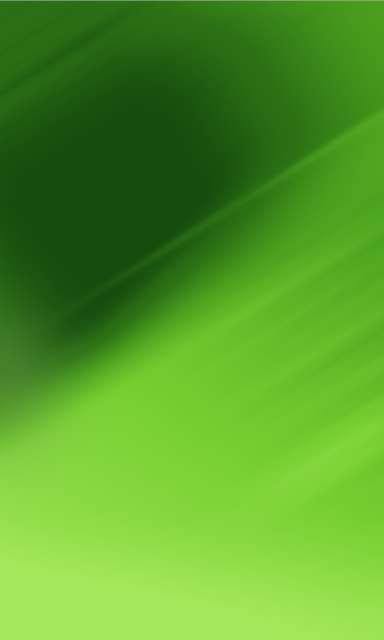
Write a Shadertoy shader that draws this background.

```glsl
// Soft green backdrop of slanted light: a bright lower field fades into a dark
// upper pool. Tone is built in a rotated frame (along, across the slant), with
// ridges and stretched gradient noise as streaks, then mapped to a green ramp.

vec2 hashGradient(vec2 cell) {
    vec2 h = vec2(dot(cell, vec2(127.1, 311.7)), dot(cell, vec2(269.5, 183.3)));
    return 2.0 * fract(sin(h) * 43758.5) - 1.0;
}

float gradientNoise(vec2 p) {
    vec2 i = floor(p), f = fract(p);
    vec2 w = f * f * f * (f * (f * 6.0 - 15.0) + 10.0);
    vec2 e = vec2(0.0, 1.0);
    float low = mix(dot(hashGradient(i), f),
                    dot(hashGradient(i + e.yx), f - e.yx), w.x);
    float high = mix(dot(hashGradient(i + e.xy), f - e.xy),
                     dot(hashGradient(i + e.yy), f - e.yy), w.x);
    return mix(low, high, w.y);
}

// Fine lines, long along the slant and thin across it
float streaks(float along, float across) {
    float sum = 0.0, gain = 0.6, frequency = 28.0;
    for (int k = 0; k < 3; k++) {
        sum += gain * gradientNoise(vec2(along * 1.6 + float(k) * 7.3, across * frequency));
        frequency *= 2.1;
        gain *= 0.6;
    }
    return sum;
}

vec3 greenRamp(float t) {
    vec3 c = mix(vec3(0.08, 0.29, 0.05), vec3(0.17, 0.44, 0.08), smoothstep(0.0, 0.25, t));
    c = mix(c, vec3(0.30, 0.64, 0.12), clamp((t - 0.25) * 4.0, 0.0, 1.0));
    c = mix(c, vec3(0.46, 0.81, 0.19), clamp((t - 0.50) * 4.0, 0.0, 1.0));
    return mix(c, vec3(0.65, 0.91, 0.36), clamp((t - 0.75) * 4.0, 0.0, 1.0));
}

void mainImage(out vec4 fragColor, in vec2 fragCoord) {
    vec2 p = fragCoord / iResolution.y;
    float along = dot(p, vec2(0.848, 0.530));
    float across = dot(p, vec2(-0.530, 0.848));

    // Bright field, fading up and to the right
    float field = 1.0 - 0.5 * along - 0.25 * across;
    field += 0.13 * (1.0 - smoothstep(0.0, 0.22, p.y));

    // Dark pool, lifted towards the right, the top and the left edge
    float pool = 0.03 + 0.45 * smoothstep(0.60, 1.05, along)
               + 0.20 * smoothstep(0.55, 0.82, across)
               + 0.30 * (1.0 - smoothstep(0.12, 0.42, along));

    // Slanted boundary, softer to the right
    float softEnd = mix(0.36, 0.46, smoothstep(0.3, 0.8, along));
    float tone = mix(field, pool, smoothstep(0.22, softEnd, across));

    // Long thin ridge with a faint glow under its right half
    float fromRidge = across - 0.381;
    float ridgeFade = smoothstep(0.24, 0.55, along) * (1.0 - 0.5 * smoothstep(0.8, 1.0, along));
    tone += 0.10 * ridgeFade * exp(-pow(fromRidge / 0.0075, 2.0));
    tone += 0.09 * smoothstep(0.60, 0.90, along) * smoothstep(-0.16, -0.03, fromRidge)
          * (1.0 - smoothstep(-0.012, 0.012, fromRidge));

    // Lower right beam: crisp lower side, soft upper side
    float fromBeam = across + 0.07;
    tone += 0.11 * smoothstep(0.36, 0.65, along) * smoothstep(-0.02, 0.03, fromBeam)
          * (1.0 - smoothstep(0.03, 0.11, fromBeam));

    // Streaks on the right side and in the upper left corner
    float rightMask = smoothstep(0.40, 0.75, along) * smoothstep(-0.25, 0.08, across)
                    * (1.0 - smoothstep(0.20, 0.34, across));
    float cornerMask = smoothstep(0.60, 0.74, across);
    tone += streaks(along, across) * (0.012 + 0.11 * rightMask + 0.13 * cornerMask);

    vec3 color = greenRamp(tone);

    // Muted haze on the left edge
    vec2 haze = (p - vec2(0.0, 0.40)) / vec2(0.10, 0.11);
    color = mix(color, vec3(0.40, 0.58, 0.27), 0.5 * exp(-dot(haze, haze)));

    // Pale hairline along the top
    color = mix(color, vec3(0.70), 0.6 * smoothstep(0.9975, 0.9995, p.y));

    fragColor = vec4(clamp(color, 0.0, 1.0), 1.0);
}
```
